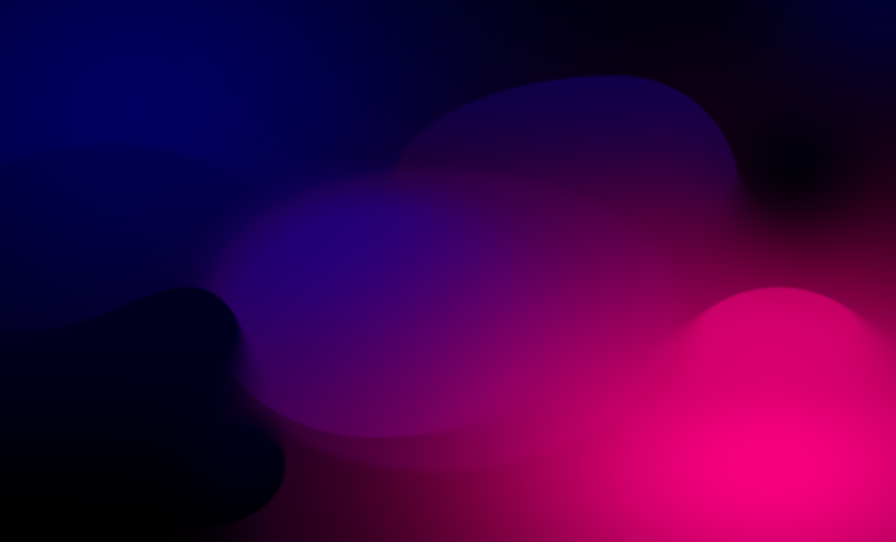
Write a Shadertoy shader that draws this background.

```glsl
// Abstract backdrop: overlapping rounded waves in navy and violet under a hot pink glow.
// Each wave is a lopsided ellipse whose edge is crisp on one side and melts away on the
// other; Gaussian glows supply the light between them.
#define ASPECT 1.65
#define PINK vec3(1.0, 0.0, 0.505)
#define NAVY vec3(0.0, 0.0, 0.36)
#define NIGHT vec3(0.0, 0.0, 0.015)
#define VIOLET vec3(0.075, 0.0, 0.46)
#define PLUM vec3(0.17, 0.0, 0.26)
#define CRISP 0.004
#define GLOW_POWER 0.97

// Gaussian light with separate widths along x and y.
float glow(vec2 p, vec2 center, vec2 width) {
    vec2 d = (p - center) / width;
    return exp(-dot(d, d));
}

// Approximate distance to an ellipse; radii are left, right, down, up.
float lobe(vec2 p, vec2 center, vec4 radii) {
    vec2 q = p - center;
    vec2 r = vec2(q.x < 0.0 ? radii.x : radii.y, q.y < 0.0 ? radii.z : radii.w);
    return (length(q / r) - 1.0) * min(r.x, r.y);
}

// Coverage of a shape, with an edge never thinner than a screen sample.
float cover(float dist, float softness) {
    float w = max(softness, 0.75 / iResolution.y);
    return smoothstep(w, -w, dist);
}

// Navy sky, darker at the right, with a faint wave shading its lower left.
vec3 sky(vec2 p) {
    vec3 color = NIGHT + NAVY * glow(p, vec2(0.25, 0.80), vec2(0.63, 0.50));
    color += 0.5 * NAVY * glow(p, vec2(1.63, 1.02), vec2(0.24, 0.22));
    float crest = 0.735 - 0.25 * (p.x - 0.2) * (p.x - 0.2) / 0.25;
    float shade = cover(p.y - crest, 0.022) * smoothstep(0.65, 0.30, p.x);
    return color * (1.0 - 0.16 * shade);
}

// The tall rear hill, the thin plum swell and the violet bubble.
vec3 addWaves(vec3 color, vec2 p) {
    float melt = smoothstep(0.70, 0.50, p.y);
    float hill = cover(lobe(p, vec2(1.137, 0.646), vec4(0.42, 0.225, 0.48, 0.215)),
                       mix(CRISP, 0.16, melt));
    vec3 hillColor = mix(vec3(0.11, 0.0, 0.15), vec3(0.03, 0.0, 0.27),
                         smoothstep(0.55, 0.85, p.y));
    color = mix(color, hillColor, hill * smoothstep(0.25, 0.65, p.y));

    float swell = cover(lobe(p, vec2(0.80, 0.43), vec4(0.42, 0.45, 0.30, 0.257)), 0.016);
    color = mix(color, PLUM, 0.42 * swell);

    float softTop = smoothstep(0.30, 0.56, p.y);
    float softRight = smoothstep(0.75, 1.05, p.x);
    float bubble = cover(lobe(p, vec2(0.687, 0.431), vec4(0.30, 0.43, 0.238, 0.225)),
                         CRISP + 0.06 * softTop + 0.07 * softRight);
    vec3 bubbleColor = mix(PLUM, VIOLET, glow(p, vec2(0.62, 0.55), vec2(0.38, 0.26)));
    return mix(color, bubbleColor, bubble);
}

// Strength of the pink light, with a dark hollow and a brighter dome.
float pinkLight(vec2 p) {
    float light = GLOW_POWER * glow(p, vec2(1.42, 0.14), vec2(0.65, 0.40));
    light *= 1.0 - 0.95 * glow(p, vec2(1.46, 0.70), vec2(0.14, 0.12));
    float dome = cover(lobe(p, vec2(1.434, 0.277), vec4(0.21, 0.21, 0.193, 0.193)),
                       mix(CRISP, 0.06, smoothstep(0.44, 0.33, p.y)));
    return light + 0.25 * dome * smoothstep(0.25, 0.47, p.y);
}

// Two nearly black waves in the lower left corner.
float darkWaves(vec2 p) {
    float rise = (p.x - 0.35) / 0.17;
    float slope = max(p.y - 0.385 - 0.085 * exp(-rise * rise), p.x - 0.35);
    float head = lobe(p, vec2(0.35, 0.355), vec4(0.10, 0.098, 0.50, 0.115));
    float upper = cover(min(slope, head), mix(CRISP, 0.07, smoothstep(0.42, 0.26, p.y)));
    float lower = cover(lobe(p, vec2(0.36, 0.14), vec4(0.70, 0.165, 0.115, 0.12)),
                        mix(CRISP, 0.05, smoothstep(0.15, 0.26, p.y)));
    return max(upper, lower);
}

void mainImage(out vec4 fragColor, in vec2 fragCoord) {
    vec2 p = fragCoord / iResolution.xy * vec2(ASPECT, 1.0);

    vec3 color = addWaves(sky(p), p);
    color = mix(color, PINK, clamp(pinkLight(p), 0.0, 1.0));

    // Foreground shadow, fading to black at the bottom.
    vec3 shadow = NAVY * (0.33 * smoothstep(0.02, 0.40, p.y)
                        + 0.14 * glow(p, vec2(0.46, 0.15), vec2(0.12, 0.12)));
    color = mix(color, shadow, darkWaves(p));

    fragColor = vec4(color, 1.0);
}
```
